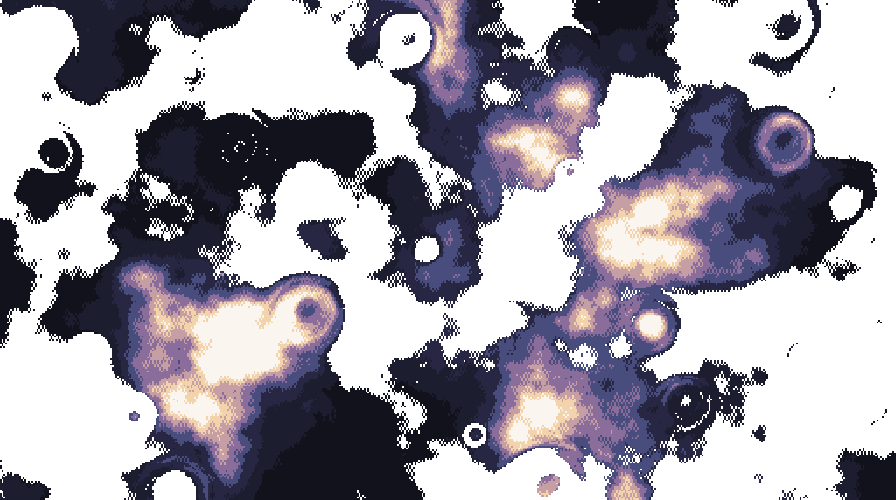
Reproduce this texture procedurally as a Shadertoy shader.

```glsl
const float GRID_COLUMNS = 512.0;   // square cells across the canvas
const float CLOUD_SCALE = 10.0;     // cloud lattice cells per canvas width
const float GLOW_SCALE = 5.0;       // lattice of the broad bright regions
const float BUBBLE_SCALE = 5.0;     // lattice of the round swirls
const float BUBBLE_RADIUS = 0.33;   // largest radius, in bubble cells
const int OCTAVES = 7;
const vec2 SEED = vec2(23.0, 41.0);

const float COVER_LEVEL = 0.513;    // density above which dust is opaque
const float DITHER_FADE = 0.965;    // density factor on dithered cells
const float DITHER_GLOW = 1.08;     // brightness factor on dithered cells
const float COLUMN_BIAS = 0.06;     // gathers dust in two wide columns
const float GLOW_POWER = 2.7;
const float GLOW_GAIN = 47.0;

const vec3 PAPER = vec3(1.0);
const vec3 DUST_COLORS[8] = vec3[8](
    vec3(0.070, 0.070, 0.115),
    vec3(0.112, 0.112, 0.190),
    vec3(0.153, 0.153, 0.267),
    vec3(0.286, 0.302, 0.494),
    vec3(0.545, 0.427, 0.612),
    vec3(0.776, 0.624, 0.647),
    vec3(0.949, 0.827, 0.671),
    vec3(0.984, 0.961, 0.937));

float hash(vec2 p) {
    vec3 q = fract(vec3(p.xyx) * 0.1031);
    q += dot(q, q.yzx + 33.33);
    return fract((q.x + q.y) * q.z);
}

float valueNoise(vec2 p) {
    vec2 cell = floor(p);
    vec2 f = fract(p);
    f = f * f * (3.0 - 2.0 * f);
    float low = mix(hash(cell), hash(cell + vec2(1, 0)), f.x);
    float high = mix(hash(cell + vec2(0, 1)), hash(cell + vec2(1, 1)), f.x);
    return mix(low, high, f.y);
}

float fbm(vec2 p) {
    float sum = 0.0;
    float amplitude = 0.5;
    for (int i = 0; i < OCTAVES; i++) {
        sum += amplitude * valueNoise(p);
        p = p * 2.0 + 17.0;
        amplitude *= 0.5;
    }
    return sum;
}

// One disc per cell of a staggered lattice: 0 at its centre, 1 outside.
float bubble(vec2 p) {
    float row = floor(p.y);
    p.x += row * 0.31;
    float h = hash(vec2(floor(p.x), row));
    float distanceToCentre = length(fract(p) - 0.25 - 0.5 * h);
    return smoothstep(0.0, BUBBLE_RADIUS * h + 0.01, distanceToCentre);
}

// Fractal clouds whose domain is pulled diagonally inside each bubble.
float cloudDensity(vec2 uv) {
    float pull = 0.0;
    for (int i = 0; i < 2; i++) {
        pull += bubble(uv * BUBBLE_SCALE + SEED + float(i) * vec2(7.37, 5.61));
    }
    return fbm(uv * CLOUD_SCALE + SEED + pull);
}

void mainImage(out vec4 fragColor, in vec2 fragCoord) {
    // Coarse square cells with slanted stripes for dithering
    vec2 cell = floor(fragCoord / iResolution.x * GRID_COLUMNS);
    vec2 uv = (cell + 0.5) / GRID_COLUMNS;
    bool dithered = mod(cell.x + floor(cell.y * 0.5), 2.0) < 1.0;

    // Dust density and broad glow
    float density = cloudDensity(uv);
    density += COLUMN_BIAS * cos(12.566 * (uv.x - 0.26));
    float glow = fbm(uv * GLOW_SCALE + SEED.yx + 60.0);
    float light = GLOW_GAIN * pow(max(density * glow, 0.0), GLOW_POWER);
    if (dithered) {
        density *= DITHER_FADE;
        light *= DITHER_GLOW;
    }

    // Flat colour bands over the paper
    vec3 dust = DUST_COLORS[int(clamp(light, 0.0, 7.0))];
    fragColor = vec4(mix(PAPER, dust, step(COVER_LEVEL, density)), 1.0);
}
```
